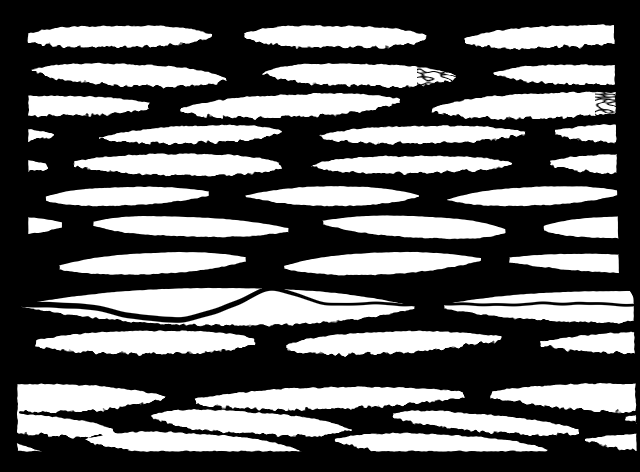
Write a WebGL 2 fragment shader that draws this texture.

```glsl
#version 300 es
precision highp float;
// Staggered rows of white, ragged lens shapes on black, three or so to a row.
// Each row repeats one lens at its own pitch; hashes vary taper, tilt and size,
// gradient noise frays the rims, and a dark seam splits the tallest row.
uniform vec2 u_resolution;
out vec4 fragColor;

const vec2 SHEET = vec2(7.68, 5.68);
const vec3 INK = vec3(0.0);
const vec3 PAPER = vec3(1.0);

// Per row: height from the top, centre of one gap, pitch of the repeat
const vec3 ROWS[13] = vec3[13](
    vec3(0.44, 2.71, 2.64), vec3(0.90, 2.93, 2.79), vec3(1.27, 1.97, 3.04),
    vec3(1.62, 0.90, 2.78), vec3(1.98, 0.72, 2.82), vec3(2.36, 0.30, 2.46),
    vec3(2.73, 0.95, 2.68), vec3(3.17, 0.45, 2.76), vec3(3.69, 5.14, 5.05),
    vec3(4.12, 0.25, 2.98), vec3(4.79, 2.17, 3.57), vec3(5.09, 1.59, 2.82),
    vec3(5.36, 0.83, 2.98));

float hash(vec2 p) {
    return fract(sin(dot(p, vec2(127.1, 311.7))) * 43758.5);
}

vec2 gradientAt(vec2 cell) {
    float angle = 6.2832 * hash(cell);
    return vec2(cos(angle), sin(angle));
}

float gradientNoise(vec2 p) {
    vec2 i = floor(p), f = fract(p);
    vec2 w = f * f * f * (f * (f * 6.0 - 15.0) + 10.0);
    float a = dot(gradientAt(i), f);
    float b = dot(gradientAt(i + vec2(1, 0)), f - vec2(1, 0));
    float c = dot(gradientAt(i + vec2(0, 1)), f - vec2(0, 1));
    float d = dot(gradientAt(i + vec2(1, 1)), f - vec2(1, 1));
    return mix(mix(a, b, w.x), mix(c, d, w.x), w.y);
}

// Signed distance to the lens of this row nearest to p, negative inside
float lensDistance(vec2 p, vec3 row, float id, float fray) {
    float s = (p.x - row.y) / row.z;
    vec2 key = vec2(floor(s), id);
    float gap = mix(0.14, 0.30, hash(key + 3.7));
    float halfLength = 0.5 * row.z - gap;
    float along = (fract(s) - 0.5) * row.z;
    float v = along / halfLength;

    // Taper differs between the left and right half of a lens
    float power = mix(1.9, 3.8, hash(key + vec2(9.0 + step(0.0, v), 5.0)));
    float blunt = 0.28 * hash(key + 7.3);
    float profile = blunt + (1.0 - blunt) * (1.0 - pow(abs(v), power));
    float halfHeight = row.z * 0.043 * mix(0.83, 1.12, hash(key + 1.9));

    // The lowest rows lean down to the right
    float lean = 0.11 * (hash(key + 5.1) - 0.5) + 0.07 * step(5.0, row.x);
    float across = p.y - row.x - lean * v;
    float rim = abs(across) - halfHeight * profile;
    rim += fray * mix(0.4, 1.0, step(0.0, across));
    float d = max(rim, abs(along) - halfLength + fray);

    // Hairline wear near the right ends in two of the upper rows
    if (id > 0.5 && id < 2.5 && v > 0.45 && p.x > 5.0) {
        float hair = abs(gradientNoise(p * vec2(6.0, 15.0))) / 13.0;
        d = max(d, 0.006 - hair);
    }
    return d;
}

// Wavy seam through the tall row, thicker on its left part
float seamDistance(vec2 p) {
    float dip = (p.x - 2.0) / 0.75, crest = (p.x - 3.25) / 0.4;
    float y = 3.66 + 0.19 * exp(-dip * dip) - 0.19 * exp(-crest * crest);
    y += 0.03 * gradientNoise(p * vec2(3.0, 1.0));
    float thickness = mix(0.03, 0.015, smoothstep(2.8, 4.0, p.x));
    return abs(p.y - y) * 0.9 - thickness;
}

void main() {
    vec2 p = gl_FragCoord.xy / u_resolution * SHEET;
    p.y = SHEET.y - p.y;
    float pixel = SHEET.y / u_resolution.y;

    // Rims are smooth in the middle rows and ragged above and below
    float ragged = smoothstep(0.6, 1.1, abs(p.y - 3.0));
    float fray = gradientNoise(p * 11.0) + 0.5 * gradientNoise(p * 23.0);
    fray *= mix(0.012, 0.042, ragged);

    float d = 1e3;
    for (int i = 0; i < 13; i++) {
        d = min(d, lensDistance(p, ROWS[i], float(i), fray));
    }
    if (abs(p.y - 3.69) < 0.3) d = max(d, -seamDistance(p));

    // Uneven trimmed margins, wider apart toward the bottom
    float lower = smoothstep(3.3, 3.6, p.y);
    float left = 0.34 - 0.13 * lower;
    float right = 7.36 + 0.02 * p.y + 0.17 * lower;
    float trim = max(max(left - p.x, p.x - right), p.y - 5.43);
    d = max(d, trim + 0.3 * fray);

    float cover = clamp(0.5 - d / pixel, 0.0, 1.0);
    fragColor = vec4(mix(INK, PAPER, cover), 1.0);
}
```
